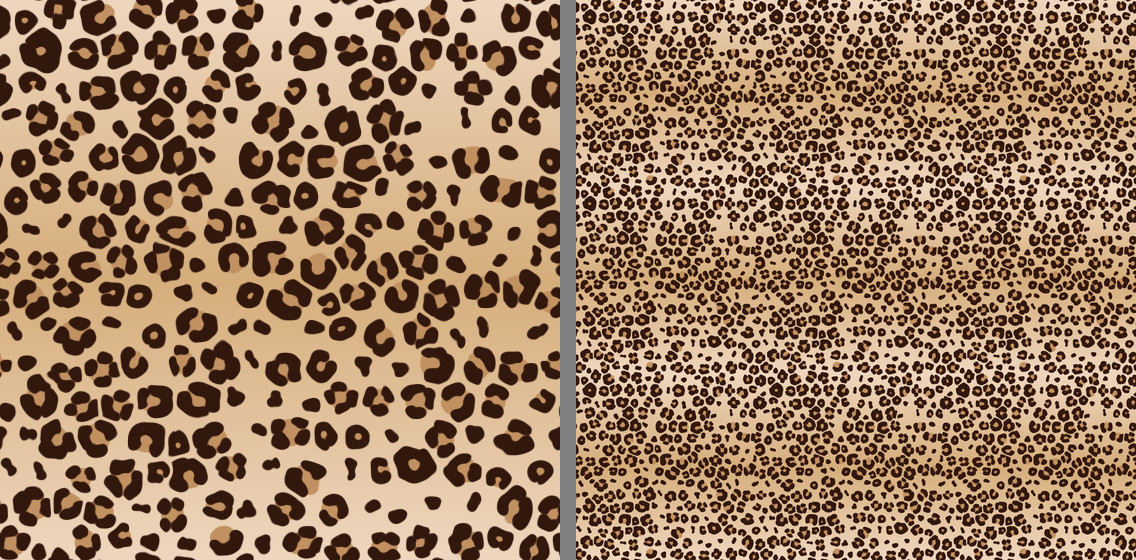
Left, the tile; right, the same tile 3 across and 3 down.
A Shadertoy shader for this pattern:

```glsl
// Seamless leopard print: dark rosettes, rings and solid spots on a sandy vertical gradient.
#define GRID vec2(15.0, 16.0)  // spots per side, even number of rows
#define JITTER 0.55            // scatter of the spots inside their cells
#define GAP 0.009              // clear space between neighbours
#define ROSETTES 0.55          // share of broken rosettes
#define RINGS 0.15             // share of small rings and hooks
#define WOBBLE 0.007           // strength of the outline warp
#define WOBBLE_FREQ 50.0       // whole number of warp cells per side
#define SOFT 0.0016            // half width of the soft edges

const float PI = 3.14159;
const vec3 SAND_LIGHT = vec3(0.935, 0.84, 0.745);
const vec3 SAND_DEEP = vec3(0.835, 0.68, 0.485);
const vec3 TAN = vec3(0.76, 0.57, 0.38);
const vec3 DARK = vec3(0.195, 0.09, 0.05);

vec3 hash3(vec2 cell, float salt) {
    uvec3 v = uvec3(ivec3(cell, salt)) * 1664525u + 1013904223u;
    v.x += v.y * v.z; v.y += v.z * v.x; v.z += v.x * v.y;
    v ^= v >> 16u;
    v.x += v.y * v.z; v.y += v.z * v.x; v.z += v.x * v.y;
    return vec3(v >> 8u) / 16777216.0;
}

vec2 wrapCell(vec2 cell, vec2 period) {
    return floor(mod(cell + 0.5, period));
}

// Wrapping value noise with two channels
vec2 noise2(vec2 p, float period) {
    vec2 i = floor(p), f = fract(p), e = vec2(1.0, 0.0);
    f = f * f * (3.0 - 2.0 * f);
    vec2 a = hash3(wrapCell(i, vec2(period)), 9.0).xy;
    vec2 b = hash3(wrapCell(i + e.xy, vec2(period)), 9.0).xy;
    vec2 c = hash3(wrapCell(i + e.yx, vec2(period)), 9.0).xy;
    vec2 d = hash3(wrapCell(i + e.xx, vec2(period)), 9.0).xy;
    return mix(mix(a, b, f.x), mix(c, d, f.x), f.y);
}

float smin(float a, float b, float k) {
    float h = max(k - abs(a - b), 0.0) / k;
    return min(a, b) - 0.25 * h * h * k;
}

// Distance to an arc centred on the direction "turn"
float arcDistance(vec2 p, float turn, float halfSpan, float radius) {
    float c = cos(turn), s = sin(turn);
    p = vec2(c * p.x + s * p.y, abs(c * p.y - s * p.x));
    float a = min(atan(p.y, p.x), halfSpan);
    return length(p - radius * vec2(cos(a), sin(a)));
}

// Staggered, jittered spot: centre and radius
vec3 seedSpot(vec2 cell) {
    vec2 id = wrapCell(cell, GRID);
    vec3 h = hash3(id, 1.0);
    vec2 stagger = vec2(0.5 * mod(id.y, 2.0) - 0.25, 0.0);
    float radius = h.z < ROSETTES ? mix(0.038, 0.028, h.z / ROSETTES)
                 : h.z < ROSETTES + RINGS ? 0.022 : 0.0175;
    return vec3((cell + 0.5 + stagger + JITTER * (h.xy - 0.5)) / GRID, radius);
}

// Push a spot away from the neighbours it would overlap
vec3 placeSpot(vec2 cell) {
    vec3 spot = seedSpot(cell);
    vec2 push = vec2(0.0);
    for (int k = 0; k < 9; k++) {
        if (k == 4) continue;
        vec3 other = seedSpot(cell + vec2(k % 3 - 1, k / 3 - 1));
        vec2 away = spot.xy - other.xy;
        float dist = length(away);
        push += away / dist * max(spot.z + other.z + GAP - dist, 0.0);
    }
    return vec3(spot.xy + 0.45 * push, spot.z);
}

// Distances to the dark lumps (x) and to the tan heart (y) of one spot
vec2 spotShape(vec2 q, vec2 id, float r) {
    float kind = hash3(id, 1.0).z;
    bool solid = kind >= ROSETTES + RINGS;
    bool ring = kind >= ROSETTES && !solid;
    vec3 h = hash3(id, 2.0);
    float stretch = mix(0.88, 1.12, h.y);
    q *= vec2(stretch, 1.0 / stretch);

    float count = ring ? 1.0 : solid ? 2.0 + floor(2.0 * h.x) : floor(mix(1.7, 5.0, h.x));
    float radius = r * (solid ? mix(0.3, 0.55, h.y) : 0.65);
    float thick = r * (solid ? 0.55 : ring ? 0.39 : 0.35);
    vec2 openness = ring ? vec2(0.8, 1.3) : vec2(0.45, 1.15);
    float dark = 1.0;
    for (float i = 0.0; i < count; i++) {
        vec3 g = hash3(id, 3.0 + i);
        float turn = 2.0 * PI * (h.z + (i + 0.3 * (g.x - 0.5)) / count);
        float span = solid ? 0.0 : max(PI / count - thick / radius, 0.0) * mix(openness.x, openness.y, g.y);
        float lump = arcDistance(q, turn, span, radius) - thick * mix(0.85, 1.15, g.z);
        dark = smin(dark, lump, solid ? 0.008 : 0.004);
    }
    return vec2(dark, solid ? 1.0 : length(q) - 1.08 * radius);
}

void mainImage(out vec4 fragColor, in vec2 fragCoord) {
    vec2 uv = fragCoord / iResolution.xy;
    vec2 p = uv + WOBBLE * (noise2(uv * WOBBLE_FREQ, WOBBLE_FREQ) - 0.5);

    // Nearest spot and the distance to its border with the next one
    vec2 home = floor(p * GRID), nearCell = home;
    vec3 nearSpot = vec3(0.0);
    float first = 9.0, second = 9.0;
    for (int k = 0; k < 25; k++) {
        vec2 cell = home + vec2(k % 5 - 2, k / 5 - 2);
        vec3 spot = placeSpot(cell);
        float d = length(p - spot.xy) - spot.z;
        second = min(second, max(first, d));
        if (d < first) { first = d; nearCell = cell; nearSpot = spot; }
    }
    float border = 0.35 * GAP - 0.5 * (second - first);
    vec2 shape = spotShape(p - nearSpot.xy, wrapCell(nearCell, GRID), nearSpot.z);
    shape = vec2(-smin(-shape.x, -border, 0.005), max(shape.y, border));

    // Sand gradient, tan hearts, dark lumps
    float soft = max(SOFT, 0.75 / iResolution.y);
    vec3 color = mix(SAND_DEEP, SAND_LIGHT, abs(2.0 * uv.y - 1.0));
    color = mix(color, TAN, smoothstep(soft, -soft, shape.y));
    color = mix(color, DARK, smoothstep(soft, -soft, shape.x));
    fragColor = vec4(color, 1.0);
}
```
